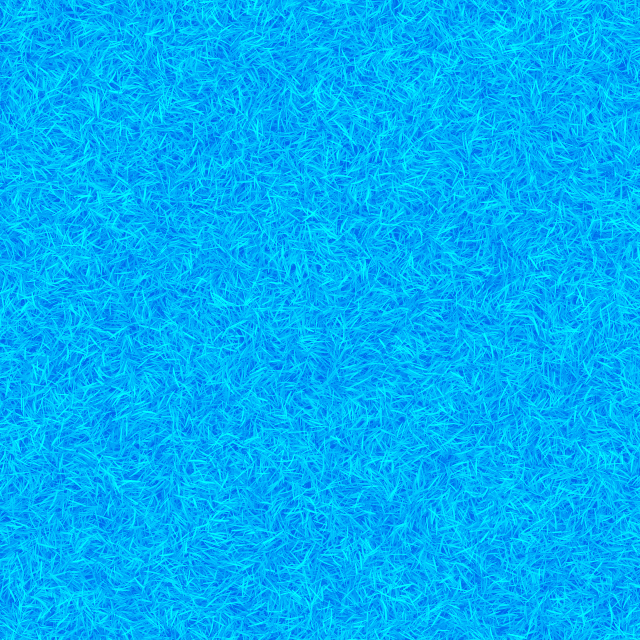
This texture is drawn by a WebGL 1 fragment shader. Its source:

```glsl
precision highp float;
uniform vec2 u_resolution;

const int LAYERS = 22;
const float CELL = 0.018;
const vec3 DEEP_BLUE = vec3(0.0, 0.41, 0.92);
const vec3 AZURE = vec3(0.0, 0.70, 0.98);
const vec3 CYAN = vec3(0.0, 0.99, 1.0);

vec4 hash4(vec3 p) {
  vec4 q = fract(p.xyzx * vec4(0.1031, 0.1030, 0.0973, 0.1099));
  q += dot(q, q.wzxy + 33.33);
  return fract((q.xxyz + q.yzzw) * q.zywx);
}

// Smoothly turning direction that groups the fibres into tufts
float flowAngle(vec2 p, float phase) {
  float a = sin(p.x * 27.0 + 1.8 * sin(p.y * 19.0 + 0.6) + phase);
  float b = sin(p.y * 31.0 + 1.9 * sin(p.x * 22.0 + 2.1) - phase);
  return 0.4 + 1.6 * a + 1.5 * b;
}

// Broad light and dark patches
float patches(vec2 p) {
  float a = sin(p.x * 41.0 + 2.0 * sin(p.y * 29.0));
  float b = sin(p.y * 47.0 + 2.2 * sin(p.x * 33.0 + 1.3));
  float c = sin(p.x * 13.0 - p.y * 17.0 + 1.5 * sin(p.y * 9.0));
  return (a + b + c) / 3.0;
}

// Coverage of a tapered, slightly bent fibre centred on the origin
float fibre(vec2 p, float angle, float halfLength, float halfWidth, float bend, float pixel) {
  vec2 dir = vec2(cos(angle), sin(angle));
  vec2 q = vec2(dot(p, dir), dot(p, vec2(-dir.y, dir.x)));
  float along = q.x / halfLength;
  float across = abs(q.y + bend * halfLength * (along * along - 0.3));
  float width = halfWidth * (1.0 - 0.55 * along * along);
  float side = clamp(0.5 + (width - across) / pixel, 0.0, 1.0);
  float ends = clamp(0.5 + (halfLength - abs(q.x)) / pixel, 0.0, 1.0);
  return side * ends;
}

// Paints one scattered layer of fibres over the tone beneath it
float paintLayer(vec2 uv, float tone, float layer, float depth, float pixel) {
  vec2 grid = uv / CELL + hash4(vec3(layer, 7.0, 3.0)).xy * 9.0;
  vec2 home = floor(grid);
  for (int y = -1; y <= 1; y++) {
    for (int x = -1; x <= 1; x++) {
      vec2 id = home + vec2(float(x), float(y));
      vec4 place = hash4(vec3(id, layer));
      vec4 look = hash4(vec3(id + 57.0, layer + 31.0));
      vec2 offset = (grid - id - place.xy) * CELL;
      float angle = flowAngle(uv - offset, depth * 0.9) + (place.z + look.w - 1.0) * 1.5;
      float halfLength = CELL * mix(0.45, 0.95, place.w);
      float halfWidth = mix(0.0007, 0.0015, look.x * look.x);
      float bend = (look.y - 0.5) * 0.25;
      float cover = fibre(offset, angle, halfLength, halfWidth, bend, pixel);
      float fibreTone = mix(0.02, 0.74, depth) + (look.z - 0.5) * 0.72;
      tone = mix(tone, fibreTone, cover * 0.92);
    }
  }
  return tone;
}

vec3 palette(float tone) {
  float t = clamp(tone, 0.0, 1.0);
  vec3 low = mix(DEEP_BLUE, AZURE, min(t * 2.0, 1.0));
  return mix(low, CYAN, max(t * 2.0 - 1.0, 0.0));
}

void main() {
  float extent = min(u_resolution.x, u_resolution.y);
  vec2 uv = gl_FragCoord.xy / extent;
  float pixel = 1.0 / extent;

  // Dark gaps at the bottom, brighter fibres towards the top
  float tone = 0.06;
  for (int i = 0; i < LAYERS; i++) {
    float depth = float(i) / float(LAYERS - 1);
    tone = paintLayer(uv, tone, float(i), depth, pixel);
  }
  tone += 0.06 * patches(uv);
  gl_FragColor = vec4(palette(tone), 1.0);
}
```
